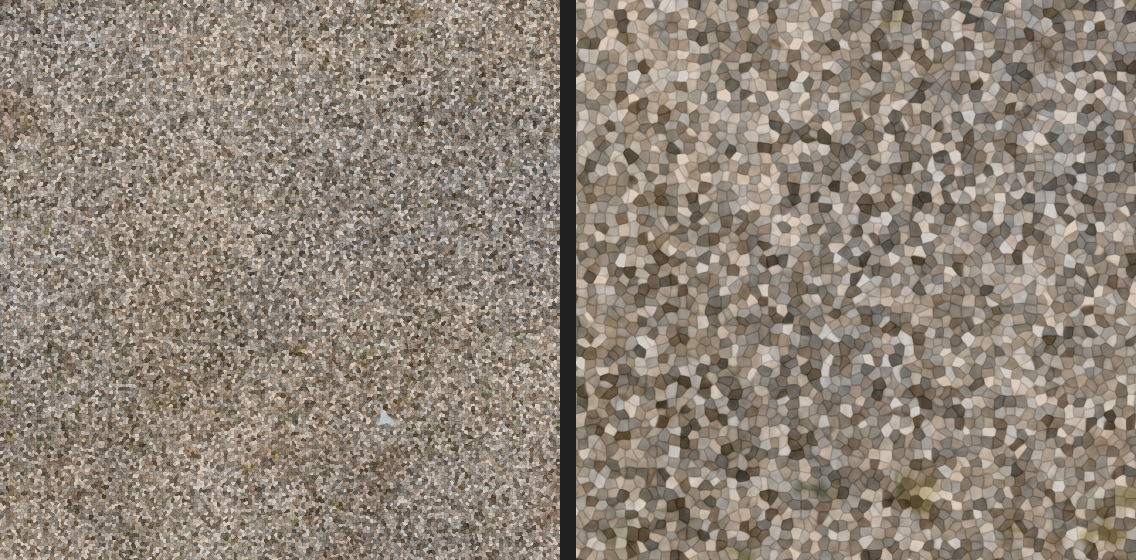
Left: the whole. Right: its middle third, enlarged.
Give the GLSL for this texture, as a WebGL 2 fragment shader.

```glsl
#version 300 es
precision highp float;
precision highp int;
// Weathered fine gravel: soft-edged cellular grains with dark gaps between them,
// tinted by broad noise patches, earthy stains and scattered specks of moss.
// One pale stone chip lies on the surface.

uniform vec2 u_resolution;
out vec4 fragColor;

// Grains (tones are positions on the dark-to-light ramp)
const float GRAIN_COUNT = 165.0;     // grains across the canvas
const float GRAIN_SOFTNESS = 11.0;   // higher is crisper
const float GRAIN_CONTRAST = 0.82;
const float GRAIN_STRETCH = 0.9;
const float GRAIN_TINT = 0.055;
const float BASE_TONE = 0.68;
const float GAP_WIDTH = 0.32;
const float GAP_DEPTH = 0.30;
const float GRIT_COUNT = 300.0;
const float GRIT_CONTRAST = 0.24;
const vec3 DARK_STONE = vec3(0.35, 0.31, 0.26);
const vec3 LIGHT_STONE = vec3(0.73, 0.69, 0.65);

// Patches, stains and moss
const float PATCH_SCALE = 5.0;
const float PATCH_CONTRAST = 0.38;
const float STAIN_SCALE = 6.0;
const float STAIN_STRENGTH = 0.5;
const vec3 STAIN_COLOR = vec3(0.43, 0.32, 0.25);
const float MOSS_COUNT = 32.0;
const float MOSS_STRENGTH = 0.62;
const vec3 MOSS_OLIVE = vec3(0.43, 0.37, 0.17);
const vec3 MOSS_GREEN = vec3(0.29, 0.31, 0.20);
const vec3 MOSS_BROWN = vec3(0.40, 0.28, 0.18);

// Stone chip
const vec2 CHIP_CENTER = vec2(0.688, 0.252);
const float CHIP_SIZE = 0.010;
const vec3 CHIP_COLOR = vec3(0.72, 0.75, 0.76);

// Integer hash: three values in 0..1 per cell and seed
vec3 hash3(vec2 cell, int seed) {
    uvec3 v = uvec3(ivec3(ivec2(cell), seed));
    v = v * 1664525u + 1013904223u;
    v.x += v.y * v.z; v.y += v.z * v.x; v.z += v.x * v.y;
    v ^= v >> 16u;
    v.x += v.y * v.z; v.y += v.z * v.x; v.z += v.x * v.y;
    return vec3(v >> 8u) / float(1 << 24);
}

float valueNoise(vec2 p, int seed) {
    vec2 i = floor(p), f = fract(p);
    f = f * f * (3.0 - 2.0 * f);
    float low = mix(hash3(i, seed).x, hash3(i + vec2(1, 0), seed).x, f.x);
    float high = mix(hash3(i + vec2(0, 1), seed).x, hash3(i + vec2(1, 1), seed).x, f.x);
    return mix(low, high, f.y);
}

float fbm(vec2 p, int seed) {
    float sum = 0.0, amplitude = 0.5;
    for (int i = 0; i < 4; i++) {
        sum += amplitude * valueNoise(p, seed + i);
        p = mat2(1.6, 1.2, -1.2, 1.6) * p + 7.3;
        amplitude *= 0.5;
    }
    return sum / 0.9375;
}

// Blended grains: rgb = tint, a = tone with the gaps darkened
vec4 grains(vec2 p) {
    vec2 base = floor(p);
    vec4 sum = vec4(0.0);
    float total = 0.0, nearest = 9.0, second = 9.0;
    for (int y = -1; y <= 1; y++) {
        for (int x = -1; x <= 1; x++) {
            vec2 cell = base + vec2(x, y);
            vec3 place = hash3(cell, 1), look = hash3(cell, 2);
            vec2 d = p - cell - 0.1 - 0.8 * place.xy;
            vec2 axis = normalize(hash3(cell, 3).xy - 0.5 + 1e-4);
            float across = dot(d, axis);
            float dist2 = dot(d, d) + GRAIN_STRETCH * across * across;
            float weight = exp(-GRAIN_SOFTNESS * dist2);
            vec3 tint = (look.z - 0.5) * vec3(1.0, 0.0, -0.9);
            sum += weight * vec4(tint, look.x + look.y - 1.0);
            total += weight;
            float dist = sqrt(dist2);
            second = min(second, max(nearest, dist));
            nearest = min(nearest, dist);
        }
    }
    sum /= max(total, 1e-6);
    float gap = 1.0 - smoothstep(0.0, GAP_WIDTH, second - nearest);
    return vec4(sum.rgb * GRAIN_TINT, sum.a * GRAIN_CONTRAST - gap * GAP_DEPTH);
}

// Ragged specks: rgb = colour, a = cover
vec4 moss(vec2 uv) {
    vec2 p = uv * MOSS_COUNT;
    p += 0.5 * (vec2(valueNoise(uv * 110.0, 20), valueNoise(uv * 110.0, 21)) - 0.5);
    vec4 best = vec4(0.0);
    for (int y = -1; y <= 1; y++) {
        for (int x = -1; x <= 1; x++) {
            vec2 cell = floor(p) + vec2(x, y);
            vec3 place = hash3(cell, 22), look = hash3(cell, 23);
            float density = 0.75 * smoothstep(0.35, 0.75, fbm(cell / MOSS_COUNT * 4.0, 24));
            density *= mix(1.2, 0.6, cell.x / MOSS_COUNT);
            float radius = mix(0.15, 0.42, look.x * look.x);
            float cover = 1.0 - smoothstep(0.3 * radius, 1.3 * radius, length(p - cell - place.xy));
            cover *= step(place.z, density) * mix(0.45, 1.0, look.y);
            vec3 color = look.z < 0.5 ? MOSS_OLIVE : (look.z < 0.75 ? MOSS_GREEN : MOSS_BROWN);
            if (cover > best.a) best = vec4(color, cover);
        }
    }
    return best;
}

void main() {
    vec2 uv = gl_FragCoord.xy / min(u_resolution.x, u_resolution.y);

    // Stone tone from grains, fine grit and broad patches
    vec4 grain = grains(uv * GRAIN_COUNT);
    float patchTone = fbm(uv * PATCH_SCALE, 30) - 0.5;
    float tone = BASE_TONE + grain.a + PATCH_CONTRAST * patchTone;
    tone += GRIT_CONTRAST * (valueNoise(uv * GRIT_COUNT, 40) - 0.5);
    tone = clamp(tone, -0.35, 1.3);
    vec3 color = mix(DARK_STONE, LIGHT_STONE, tone) + grain.rgb;
    color += vec3(0.05, 0.01, -0.05) * (fbm(uv * 3.0, 50) - 0.5);

    // Overlays keep part of the grain shading
    float shade = 0.6 + 0.65 * tone;
    float stain = smoothstep(0.58, 0.82, fbm(uv * STAIN_SCALE, 60));
    color = mix(color, STAIN_COLOR * shade, STAIN_STRENGTH * stain);
    vec4 speck = moss(uv);
    color = mix(color, speck.rgb * shade, MOSS_STRENGTH * speck.a);

    // Pale triangular chip with a worn edge
    vec2 q = uv - CHIP_CENTER;
    q.x += 0.35 * q.y;
    float edge = max(0.9 * abs(q.x) + 0.45 * q.y, -q.y) - CHIP_SIZE;
    edge += 0.005 * (valueNoise(uv * 120.0, 70) - 0.5);
    color = mix(color, CHIP_COLOR + 0.06 * (tone - 0.6), 1.0 - smoothstep(-0.0015, 0.0015, edge));

    fragColor = vec4(clamp(color, 0.0, 1.0), 1.0);
}
```
